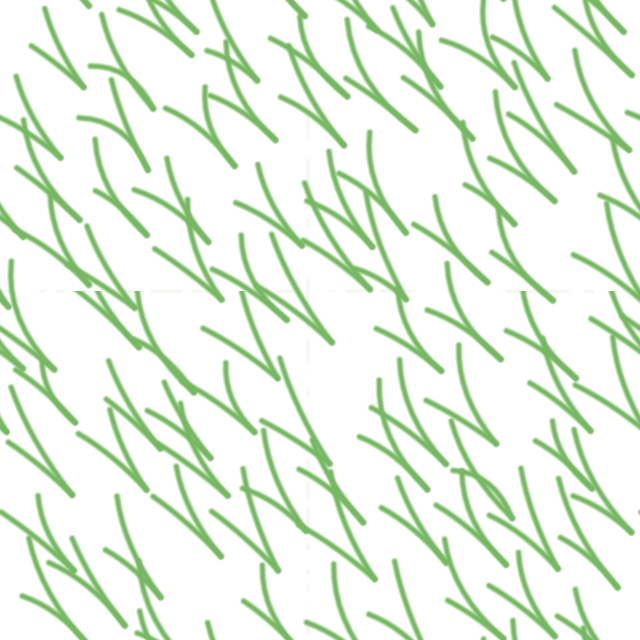
Reproduce this pattern procedurally as a Shadertoy shader.

```glsl
// Scattered soft green grass tufts on white: two curved blades per tuft, one wrapping tile with faint seams.

const float TUFTS = 9.0;                      // jittered tufts along each side of the tile
const vec2 SEAM = vec2(0.481, 0.545);         // where the tile edges meet
const vec3 PAPER = vec3(1.0);
const vec3 GRASS = vec3(0.46, 0.72, 0.38);
const vec3 SEAM_TINT = vec3(0.90, 0.92, 0.85);

float hash(vec2 p) {
    return fract(sin(dot(p, vec2(127.1, 311.7))) * 43758.5453);
}

vec2 hash2(vec2 p) {
    return vec2(hash(p), hash(p + 37.3));
}

float noise(vec2 p) {
    vec2 i = floor(p), f = fract(p);
    f = f * f * (3.0 - 2.0 * f);
    vec2 e = vec2(1.0, 0.0);
    return mix(mix(hash(i), hash(i + e.xy), f.x),
               mix(hash(i + e.yx), hash(i + e.xx), f.x), f.y);
}

vec2 bezier(vec2 a, vec2 b, vec2 c, float t) {
    return mix(mix(a, b, t), mix(b, c, t), t);
}

float segmentDistance(vec2 p, vec2 a, vec2 b) {
    vec2 pa = p - a, ba = b - a;
    return length(pa - ba * clamp(dot(pa, ba) / dot(ba, ba), 0.0, 1.0));
}

// Soft stroke from the root at the origin to the blade end, bowed sideways
float blade(vec2 p, vec2 end, float bow) {
    const int STEPS = 8;
    vec2 control = end * 0.55 + vec2(-end.y, end.x) * bow;
    vec2 previous = vec2(0.0);
    float d = 1.0;
    for (int i = 1; i <= STEPS; i++) {
        vec2 next = bezier(vec2(0.0), control, end, float(i) / float(STEPS));
        d = min(d, segmentDistance(p, previous, next));
        previous = next;
    }
    return 1.0 - smoothstep(0.0008, 0.0074, d);
}

// A steep blade and a flatter one leaving the same root
float tuft(vec2 p, vec2 id) {
    vec2 size = mix(vec2(0.60), vec2(1.14), sqrt(hash2(id + 11.0)));
    vec2 lean = hash2(id + 23.0) - 0.5;
    vec2 bend = hash2(id + 41.0);
    vec2 steep = vec2(-0.073 + 0.045 * lean.x, 0.152) * size.x;
    vec2 flatter = vec2(-0.106, 0.080 + 0.035 * lean.y) * size.y;
    float steepBow = mix(0.06, 0.24, bend.x);
    float flatterBow = -mix(0.02, 0.16, bend.y) - 0.16 * step(0.92, bend.y);
    float a = blade(p, steep, steepBow);
    float b = blade(p, flatter, flatterBow);
    return 1.0 - (1.0 - a) * (1.0 - b);
}

float meadow(vec2 uv) {
    vec2 cell = floor(uv * TUFTS);
    float clear = 1.0;
    for (int y = -1; y <= 1; y++) {
        for (int x = -1; x <= 1; x++) {
            vec2 corner = cell + vec2(x, y);
            vec2 id = mod(corner, TUFTS);
            vec2 center = (corner + mix(vec2(0.12), vec2(0.88), hash2(id + 5.0))) / TUFTS;
            vec2 root = center + vec2(0.050, -0.072);
            // Some tufts below the horizontal seam are cut off by it
            bool cut = center.y < SEAM.y && uv.y > SEAM.y && hash(id + 61.0) < 0.5;
            if (!cut) clear *= 1.0 - tuft(uv - root, id);
        }
    }
    return 1.0 - clear;
}

// Faint broken line across the tile
float seamLine(float across, float along) {
    float line = 1.0 - smoothstep(0.0010, 0.0040, abs(across));
    return line * smoothstep(0.40, 0.75, noise(vec2(along * 75.0, 3.0)));
}

void mainImage(out vec4 fragColor, in vec2 fragCoord) {
    vec2 uv = fragCoord / iResolution.xy;
    float seam = max(seamLine(uv.x - SEAM.x, uv.y), seamLine(uv.y - SEAM.y, uv.x + 4.0));
    vec3 color = mix(PAPER, SEAM_TINT, 0.4 * seam);
    color = mix(color, GRASS, meadow(uv));
    fragColor = vec4(color, 1.0);
}
```
